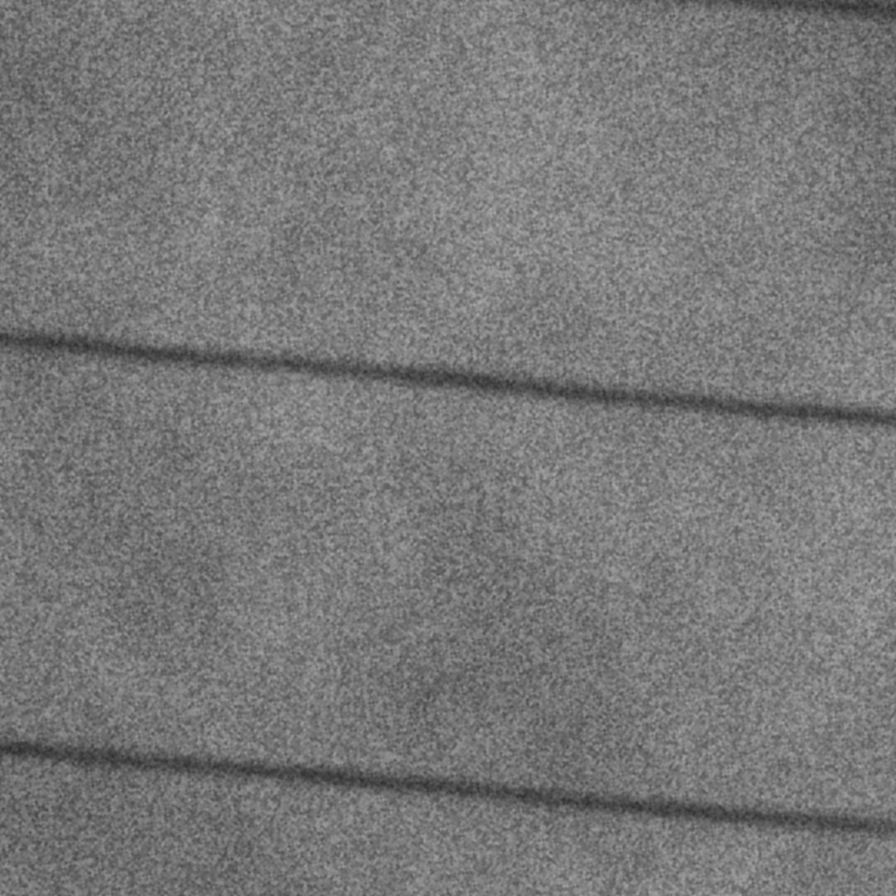
This texture is drawn by a three.js fragment shader. Its source:

```glsl
// Grainy grey boards with soft smudges, parted by dark, slightly tilted grooves.

#define BASE_GREY 0.477
#define GROOVE_SPACING 0.456
#define GROOVE_OFFSET 0.622
#define GROOVE_SLOPE 0.092
#define GROOVE_WIDTH 0.011
#define GROOVE_DEPTH 0.195
#define SMUDGE_CONTRAST 0.0145
#define SMUDGE_WAVES 20
#define GRAIN_CONTRAST 0.15
#define GRAIN_CELLS 270.0

varying vec2 vUv;

float hash(vec2 p) {
  vec3 q = fract(vec3(p.xyx) * 0.1031);
  q += dot(q, q.yzx + 33.33);
  return fract((q.x + q.y) * q.z);
}

// Smoothly interpolated random lattice, centred on zero
float valueNoise(vec2 p) {
  vec2 cell = floor(p);
  vec2 f = fract(p);
  f = f * f * (3.0 - 2.0 * f);
  float low = mix(hash(cell), hash(cell + vec2(1.0, 0.0)), f.x);
  float high = mix(hash(cell + vec2(0.0, 1.0)), hash(cell + vec2(1.0)), f.x);
  return mix(low, high, f.y) - 0.5;
}

// Layered sines in turning directions give cloudy stains
float smudges(vec2 p) {
  p += 0.025 * sin(p.yx * 13.0 + vec2(1.0, 4.0));
  float sum = 0.0;
  float frequency = 5.0;
  float amplitude = 1.0;
  for (int i = 0; i < SMUDGE_WAVES; i++) {
    float k = float(i);
    float angle = k * 2.4 + 0.7;
    float phase = 6.283 * hash(vec2(k, 7.0));
    sum += amplitude * sin(frequency * dot(p, vec2(cos(angle), sin(angle))) + phase);
    frequency *= 1.16;
    amplitude *= 0.92;
  }
  return sum;
}

// Two layers at different angles hide the lattice
float grain(vec2 p) {
  vec2 turned = mat2(0.8, 0.6, -0.6, 0.8) * p;
  return valueNoise(p * GRAIN_CELLS + 40.0)
       + valueNoise(turned * GRAIN_CELLS * 1.2 + 900.0);
}

// Darkness of the repeated grooves, with a faint waver
float grooves(vec2 p) {
  float waver = 0.0012 * sin(p.x * 11.0) + 0.0008 * sin(p.x * 29.0 + 2.0);
  float height = p.y + GROOVE_SLOPE * p.x - GROOVE_OFFSET + waver;
  float away = (fract(height / GROOVE_SPACING + 0.5) - 0.5) * GROOVE_SPACING;
  float across = away / GROOVE_WIDTH;
  float wear = 1.0 + 0.08 * sin(p.x * 17.0 + p.y * 9.0);
  return wear * exp(-across * across);
}

void main() {
  float groove = grooves(vUv);
  float grey = BASE_GREY + SMUDGE_CONTRAST * smudges(vUv) * (1.0 - 0.6 * groove);
  grey -= GROOVE_DEPTH * groove;
  grey += GRAIN_CONTRAST * grain(vUv) * (1.0 - 0.3 * groove);
  gl_FragColor = vec4(vec3(grey), 1.0);
}
```
